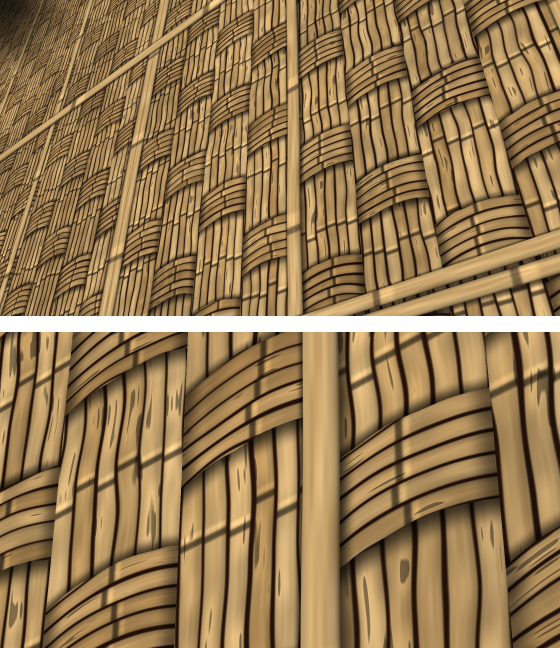
Top, the full canvas; bottom, a detail of the centre.
Give the GLSL for this texture, as a Shadertoy shader.

```glsl
// A woven wall of split bamboo seen at an angle, braced by round poles.

const vec3 GAP = vec3(0.13, 0.065, 0.035);
const vec3 BROWN = vec3(0.59, 0.45, 0.26);
const vec3 STRAW = vec3(0.82, 0.69, 0.48);

float hash(vec2 p) {
    vec3 q = fract(p.xyx * 0.1031);
    q += dot(q, q.yzx + 33.33);
    return fract((q.x + q.y) * q.z);
}

float noise(vec2 p) {
    vec2 i = floor(p), f = fract(p);
    f *= f * (3.0 - 2.0 * f);
    return mix(mix(hash(i), hash(i + vec2(1, 0)), f.x),
               mix(hash(i + vec2(0, 1)), hash(i + vec2(1, 1)), f.x), f.y);
}

// Row of parallel stalks, one per unit of "across", with a joint per unit of "along".
vec3 stalks(float across, float along, float seed, float aa) {
    across += 0.35 * (noise(vec2(along * 2.5 + seed, across * 0.6)) - 0.5);
    float id = floor(across);
    float f = 2.0 * fract(across) - 1.0;
    float tone = hash(vec2(id, seed));
    float halfWidth = 0.8 + 0.15 * hash(vec2(seed, id + 7.0));
    float body = 1.0 - smoothstep(halfWidth - 0.12 - aa, halfWidth + 0.04 + aa, abs(f));
    float roundness = sqrt(max(1.0 - f * f, 0.0));

    float grain = noise(vec2(across * 9.0, along * 4.0 + seed));
    float stain = noise(vec2(across * 1.5 + seed, along * 5.0));
    vec3 color = mix(BROWN, STRAW, 0.15 + 0.55 * tone + 0.3 * grain);
    color *= (0.6 + 0.46 * roundness - 0.06 * f) * (0.84 + 0.26 * stain);
    color *= 1.0 - 0.45 * smoothstep(0.74, 0.86, grain * stain + 0.2);

    float joint = fract(along + 0.16 * (tone - 0.5)) - 0.5;
    color *= 1.0 - 0.55 * smoothstep(0.035, 0.008, abs(joint));
    color *= 1.0 + 0.18 * smoothstep(0.035, 0.0, abs(joint - 0.05));
    return mix(GAP, color, body);
}

// Lays a round pole and its cast shadow over the base colour.
vec3 addPole(vec3 base, float d, float along, float radius, float aa) {
    float n = d / radius;
    float shadow = smoothstep(1.9, 0.9, n) * smoothstep(-1.4, -0.9, n);
    base *= 1.0 - 0.65 * shadow;
    float joint = fract(along) - 0.5;
    float streak = noise(vec2(n * 4.0, along * 6.0));
    vec3 color = mix(BROWN, STRAW, 0.4 + 0.6 * streak);
    color *= 0.55 + 0.55 * sqrt(max(1.0 - 0.8 * (n + 0.2) * (n + 0.2), 0.0));
    color *= 1.0 - 0.4 * smoothstep(0.03, 0.01, abs(joint));
    color *= 1.0 + 0.15 * smoothstep(0.06, 0.02, abs(joint - 0.06));
    return mix(base, color, 1.0 - smoothstep(radius - aa, radius + aa, abs(d)));
}

vec3 wall(vec2 p) {
    // Perspective: the wall recedes towards the upper left
    float depth = p.x - 0.7525 * p.y + 1.3418;
    vec2 uv = vec2(p.x + 0.0176 * p.y - 0.9434, p.y - 0.33 * p.x + 0.328) / depth;
    float px = 0.5 / (iResolution.y * depth);

    // Weave cells: neighbouring columns are offset by half a repeat
    float column = floor(uv.x / 0.0875);
    float x = fract(uv.x / 0.0875);
    float t = (uv.y - 0.035 - 0.108 * mod(column, 2.0)) / 0.222;
    float row = floor(t + 0.5);
    float cellSeed = 40.0 * hash(vec2(column, row) + 50.0);
    float bow = 0.045 * (1.0 - 4.0 * (x - 0.5) * (x - 0.5)) - 0.025;
    float y = t - row - bow - 0.03 * (hash(vec2(row, column) + 90.0) - 0.5);

    // Upright stalks, shaded where they dive under a band
    vec3 warp = stalks(x * 6.0, t * 2.0 + hash(vec2(column, 3.0)), column + 60.0, px * 70.0);
    float reach = y < 0.0 ? 0.08 : 0.045;
    warp *= 0.3 + 0.7 * smoothstep(0.15, 0.16 + reach, abs(y));

    // Crosswise band of slats, rounded over its length
    vec3 weft = stalks((y + 0.16) / 0.32 * 5.0, x, cellSeed, px * 70.0);
    weft *= vec3(0.91, 0.89, 0.86) * (0.55 + 0.45 * smoothstep(0.0, 0.16, min(x, 1.0 - x)));
    float ragged = 0.16 + 0.02 * (noise(vec2(x * 5.0, cellSeed)) - 0.5);
    float band = 1.0 - smoothstep(ragged - px * 5.0, ragged + px * 5.0, abs(y));
    vec3 color = mix(warp, weft, band);
    color *= 0.9 + 0.2 * noise(uv * 9.0 + 30.0);

    // Upright poles, one of them doubled
    float k = round((uv.x + 0.003) / 0.361);
    float d = uv.x + 0.003 - 0.361 * k + 0.003 * (noise(vec2(uv.y * 6.0, k + 20.0)) - 0.5);
    bool doubled = k == -1.0;
    if (doubled) d = abs(d + 0.002) - 0.009;
    color = addPole(color, d, uv.y * 3.5 + 0.37 * k, doubled ? 0.009 : 0.0105, px);

    // Cross poles: one high, a pair low
    color = addPole(color, 0.856 - uv.y, uv.x * 2.3, 0.018, px);
    for (float i = 1.0; i >= 0.0; i--)
        color = addPole(color, -0.004 - 0.026 * i - uv.y, uv.x * 5.0 + 0.3 * i, 0.0105, px);

    // Shade in the far upper corner
    return color * mix(0.2, 1.0, smoothstep(0.0, 0.28, distance(p, vec2(0.0, 1.0))));
}

void mainImage(out vec4 fragColor, in vec2 fragCoord) {
    vec3 sum = vec3(0.0);
    for (int i = 0; i < 9; i++) {
        vec2 offset = (vec2(i % 3, i / 3) - 1.0) / 3.0;
        sum += wall((fragCoord + offset) / iResolution.y);
    }
    fragColor = vec4(sum / 9.0, 1.0);
}
```
